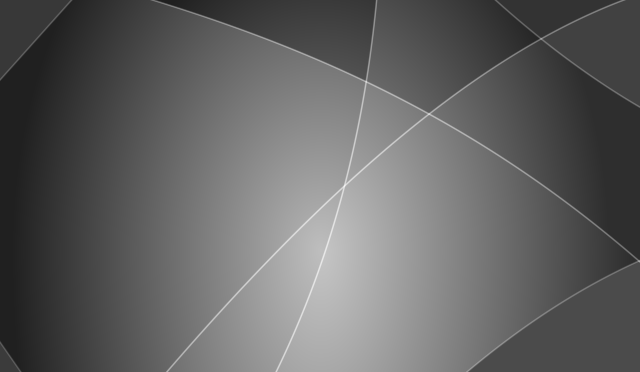
A WebGL 2 fragment shader for this background:

```glsl
#version 300 es
precision highp float;
// Grey backdrop: a soft elliptical glow split into tinted panes by thin
// bright arcs. Each arc is a cubic curve with an approximate signed distance;
// its side selects the shade of a pane, its distance draws the line.

uniform vec2 u_resolution;
out vec4 fragColor;

const vec2 GLOW_CENTER = vec2(0.863, 0.327);
const float GLOW_PEAK = 0.74;
const float GLOW_FALLOFF = 0.71;
const float LINE_HALF_WIDTH = 0.0013;

// Signed distance to y = k.x + k.y x + k.z x^2 + k.w x^3, positive above it.
float curveDistance(vec2 p, vec4 k) {
    float height = k.x + p.x * (k.y + p.x * (k.z + p.x * k.w));
    float slope = k.y + p.x * (2.0 * k.z + 3.0 * k.w * p.x);
    return (p.y - height) / sqrt(1.0 + slope * slope);
}

// Antialiased mask of the positive side.
float side(float d, float pixel) {
    return smoothstep(-0.7 * pixel, 0.7 * pixel, d);
}

// Antialiased thin stroke around the zero of a distance.
float stroke(float d, float pixel) {
    return 1.0 - smoothstep(0.0, LINE_HALF_WIDTH + pixel, abs(d));
}

// Linear elliptical glow, stretched more below its center than above.
float glow(vec2 p) {
    vec2 q = p - GLOW_CENTER;
    q.y *= q.y > 0.0 ? 0.7 : 0.5;
    return GLOW_PEAK - GLOW_FALLOFF * length(q);
}

// Lightens a shade towards white along a stroke, more so where it is bright.
float addLine(float shade, float d, float strength, float pixel) {
    float alpha = strength * (0.24 + 0.55 * shade);
    return mix(shade, 1.0, alpha * stroke(d, pixel));
}

void main() {
    float pixel = 1.0 / u_resolution.y;
    vec2 p = gl_FragCoord.xy * pixel;

    // Three long arcs crossing the canvas
    float ridge = curveDistance(p, vec4(1.1147, -0.2610, -0.0198, -0.0611));
    float steep = curveDistance(p.yx, vec4(0.7422, 0.4868, -0.2599, 0.0433));
    float diagonal = curveDistance(p, vec4(-0.5561, 1.3087, -0.1256, -0.0605));

    // Four arcs cutting off the corners
    float topRight = curveDistance(p, vec4(2.9263, -1.9917, 0.4095, 0.0));
    float bottomRight = curveDistance(p, vec4(-1.7168, 1.8947, -0.42, 0.0));
    float topLeft = curveDistance(p, vec4(0.7848, 1.1162, 0.0, 0.0));
    float bottomLeft = curveDistance(p, vec4(0.0807, -1.4385, 0.0, 0.0));

    // Glow tinted by the pane it falls in
    float aboveRidge = side(ridge, pixel);
    float rightOfSteep = side(steep, pixel);
    float underDiagonal = side(-diagonal, pixel);
    float lowerTint = -0.025 + 0.03 * rightOfSteep + 0.03 * underDiagonal;
    float upperTint = -0.18 + 0.09 * rightOfSteep + 0.08 * underDiagonal;
    float shade = glow(p) + mix(lowerTint, upperTint, aboveRidge);
    shade = max(shade, mix(0.125, 0.18, underDiagonal));

    // Flat corner panes
    shade = mix(shade, mix(0.20, 0.255, underDiagonal), side(topRight, pixel));
    shade = mix(shade, 0.295, side(-bottomRight, pixel));
    shade = mix(shade, 0.22, side(topLeft, pixel));
    shade = mix(shade, 0.23, side(-bottomLeft, pixel));

    // Bright edges
    shade = addLine(shade, ridge, 1.0, pixel);
    shade = addLine(shade, steep, 1.0, pixel);
    shade = addLine(shade, diagonal, 1.0, pixel);
    shade = addLine(shade, topRight, 0.8, pixel);
    shade = addLine(shade, bottomRight, 0.7, pixel);
    shade = addLine(shade, topLeft, 0.7, pixel);
    shade = addLine(shade, bottomLeft, 0.6, pixel);

    fragColor = vec4(vec3(shade), 1.0);
}
```
